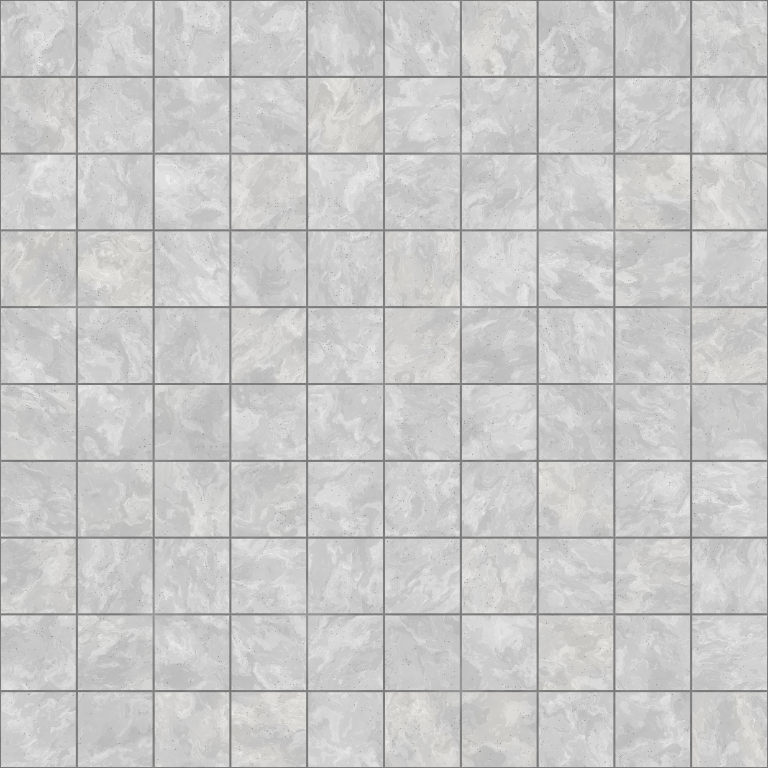
This texture is drawn by a Shadertoy shader. Its source:

```glsl
// Ten by ten pale grey stone tiles with mottled flakes, pores and thin dark grout.
#define TILES 10.0
#define GROUT_WIDTH 0.027
#define GROUT_COLOR vec3(0.485, 0.487, 0.485)
#define STONE_COLOR vec3(0.797, 0.798, 0.797)
#define WARM_TINT vec3(0.006, 0.0, -0.012)
#define TILE_VARIATION 0.022
#define FLAKE_LIGHT 0.036
#define FLAKE_DARK 0.032
#define PORE_CELLS 30.0
#define PORE_DEPTH 0.2
#define NOISE_PERIOD 289.0

float hash(vec2 p) {
    return fract(sin(dot(p, vec2(127.1, 311.7))) * 43758.5453);
}

// Value noise that wraps after the given whole number of cells.
float noise(vec2 p, float period) {
    vec2 i = floor(p), f = fract(p);
    vec2 a = mod(i, period), b = mod(i + 1.0, period);
    f = f * f * (3.0 - 2.0 * f);
    return mix(mix(hash(a), hash(vec2(b.x, a.y)), f.x),
               mix(hash(vec2(a.x, b.y)), hash(b), f.x), f.y);
}

float fbm(vec2 p) {
    float sum = 0.0, amplitude = 0.5;
    for (int octave = 0; octave < 5; octave++) {
        sum += amplitude * noise(p, NOISE_PERIOD);
        p = mat2(1.6, 1.2, -1.2, 1.6) * p + 17.3;
        amplitude *= 0.5;
    }
    return sum / 0.97;
}

// Small dark pits, clustered where density is high.
float pores(vec2 local, vec2 seed, float density, float pixel) {
    vec2 cell = floor(local * PORE_CELLS);
    vec2 key = cell + seed * 71.0;
    vec2 center = 0.3 + 0.4 * vec2(hash(key + 3.1), hash(key + 8.7));
    float dist = length(fract(local * PORE_CELLS) - center);
    float radius = mix(0.1, 0.27, hash(key + 5.3));
    float soft = 0.5 * pixel * PORE_CELLS;
    float pit = 1.0 - smoothstep(max(radius - soft, 0.0), radius + soft, dist);
    return pit * step(hash(key), density) * mix(0.4, 1.0, hash(key + 1.9));
}

vec3 stone(vec2 local, vec2 id, float pixel) {
    vec2 seed = vec2(hash(id + 0.5), hash(id + 31.5));

    // Each tile is cut from its own place, at its own angle and stretch.
    float angle = 6.2832 * seed.x;
    mat2 turn = mat2(cos(angle), sin(angle), -sin(angle), cos(angle));
    vec2 p = turn * (local - 0.5) * vec2(1.0, 1.0);
    p *= vec2(3.0, mix(3.0, 5.5, seed.y));
    p += 20.0 + 200.0 * seed;

    // Folded flow field shared by the flakes.
    vec2 warp = vec2(fbm(p + 4.7), fbm(p + 39.2)) - 0.5;
    vec2 q = p + 2.6 * warp;
    float cloud = fbm(p * 0.7 + 61.0);
    float light = fbm(q * 1.5 + 11.0);
    float dark = fbm(q * 1.2 + 83.0);
    float fine = fbm(q * 5.0 + 7.0);

    float shade = TILE_VARIATION * (hash(id + 12.5) - 0.5);
    shade += 0.07 * (cloud - 0.5) + 0.045 * (fine - 0.5);
    shade += FLAKE_LIGHT * smoothstep(0.53, 0.57, light + 0.25 * (cloud - 0.5));
    shade += 0.025 * smoothstep(0.66, 0.69, light);
    shade -= FLAKE_DARK * smoothstep(0.54, 0.58, dark - 0.25 * (cloud - 0.5));

    // Thin pale rims and scattered bright chips.
    shade += 0.018 * (1.0 - smoothstep(0.005, 0.02, abs(dark - 0.55)));
    shade += 0.025 * smoothstep(0.65, 0.72, fine);

    float density = 0.1 * smoothstep(0.4, 0.68, fbm(p * 0.8 + 127.0));
    shade -= PORE_DEPTH * pores(local, seed, density, pixel);

    float warmth = smoothstep(0.7, 1.0, hash(id + 47.5)) * smoothstep(0.4, 0.6, cloud);
    return STONE_COLOR + shade + WARM_TINT * warmth;
}

void mainImage(out vec4 fragColor, in vec2 fragCoord) {
    vec2 grid = fragCoord / iResolution.xy * TILES;
    vec2 id = mod(floor(grid), TILES);
    vec2 local = fract(grid);
    float pixel = TILES / min(iResolution.x, iResolution.y);

    // Grout runs along whole grid lines, half of it on each side.
    vec2 edge = min(local, 1.0 - local);
    float border = min(edge.x, edge.y);
    float halfWidth = 0.5 * GROUT_WIDTH;
    float face = smoothstep(halfWidth - 0.5 * pixel, halfWidth + 0.5 * pixel, border);

    // Worn grout: broad pale stretches plus fine grain, both wrapping.
    float worn = smoothstep(0.68, 0.95, noise(grid, TILES));
    float grain = noise(grid * 8.0, TILES * 8.0) - 0.5;
    vec3 grout = GROUT_COLOR + 0.09 * worn + 0.05 * grain;

    fragColor = vec4(mix(grout, stone(local, id, pixel), face), 1.0);
}
```
